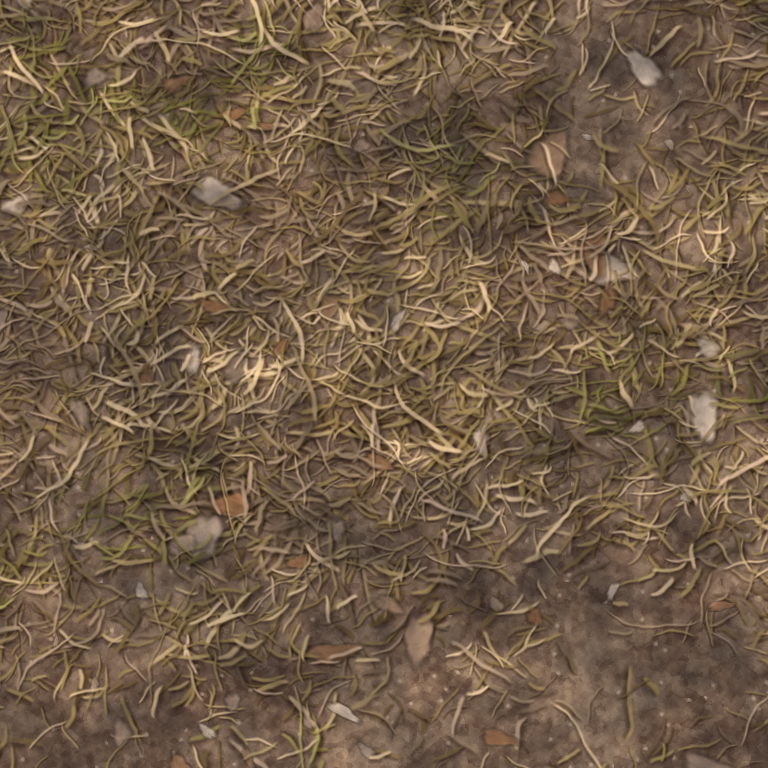
Reproduce this texture procedurally as a Shadertoy shader.

```glsl
// Dry trampled lawn: brown soil with clods and grit, buried under fine grass blades.
// Blades and litter are scattered on jittered grids, drawn from dark lower layers
// to pale upper ones, and thinned out where a cover function leaves the soil bare.

const vec3 SOIL_DARK = vec3(0.33, 0.255, 0.21);
const vec3 SOIL_LIGHT = vec3(0.51, 0.43, 0.36);
const vec3 UMBER = vec3(0.36, 0.285, 0.175);
const vec3 OLIVE = vec3(0.53, 0.455, 0.285);
const vec3 STRAW = vec3(0.78, 0.68, 0.54);
const vec3 TAUPE = vec3(0.58, 0.49, 0.425);
const vec3 GREEN = vec3(0.40, 0.40, 0.17);
const vec3 RUST = vec3(0.52, 0.37, 0.26);
const vec3 PALE = vec3(0.78, 0.70, 0.63);
const vec3 SHADE = vec3(0.76, 0.725, 0.71);
const float EDGE = 0.0020;
const int LAYERS = 12;

vec4 hash4(vec2 p) {
    vec4 q = fract(p.xyxy * vec4(0.1031, 0.1030, 0.0973, 0.1099));
    q += dot(q, q.wzxy + 33.33);
    return fract((q.xxyz + q.yzzw) * q.zywx);
}

vec2 rotate(vec2 p, float angle) {
    float c = cos(angle), s = sin(angle);
    return vec2(c * p.x + s * p.y, c * p.y - s * p.x);
}

// Layered sines, roughly -1 to 1
float patches(vec2 p) {
    float sum = 0.0, amp = 0.55;
    for (int i = 0; i < 4; i++) {
        p = rotate(p, 1.1) * 1.8 + 2.3;
        sum += amp * sin(p.x + 1.4 * sin(p.y));
        amp *= 0.6;
    }
    return sum;
}

// Cellular noise: distance to the nearest point and that cell's random value
vec2 cells(vec2 p) {
    vec2 nearest = vec2(9.0, 0.0);
    for (int k = 0; k < 9; k++) {
        vec2 cell = floor(p) + vec2(k % 3 - 1, k / 3 - 1);
        vec4 h = hash4(cell + 50.0);
        float d = length(cell + h.xy - p);
        if (d < nearest.x) nearest = vec2(d, h.z);
    }
    return nearest;
}

// Share of ground under grass: thick at upper left, bare in a corner and below
float grassCover(vec2 p) {
    float cover = smoothstep(-0.2, 0.55, p.y + 0.16 * patches(p * 4.0));
    cover -= 0.35 * smoothstep(0.45, 0.95, p.x) * (1.0 - 0.6 * p.y);
    cover -= 0.7 * (1.0 - smoothstep(0.06, 0.2, length(p - vec2(0.82, 0.88))));
    cover *= 0.9 + 0.3 * patches(p * 15.0);
    return clamp(cover, 0.08, 0.95);
}

vec3 soilColor(vec2 p) {
    vec2 clod = cells(p * 38.0 + 0.4 * patches(p * 60.0));
    vec2 grit = cells(p * 120.0);
    float tone = 0.38 + 0.28 * patches(p * 9.0) + 0.2 * patches(p * 90.0);
    tone += 0.4 * (clod.y - 0.5) - 0.3 * (clod.x - 0.45) + 0.4 * (grit.y - 0.5);
    vec3 color = mix(SOIL_DARK, SOIL_LIGHT, clamp(tone, -0.2, 1.1));
    float speck = step(0.975, grit.y) * (1.0 - smoothstep(0.1, 0.5, grit.x));
    return mix(color, PALE, 0.4 * speck);
}

vec3 grassColor(float tone, float green, float grey) {
    vec3 color = mix(UMBER, OLIVE, smoothstep(0.0, 0.5, tone));
    color = mix(color, STRAW, smoothstep(0.5, 1.0, tone));
    color = mix(color, TAUPE * (0.7 + 0.5 * tone), grey);
    return mix(color, GREEN * (0.7 + 0.6 * tone), green);
}

// One layer of slender, slightly bent blades with soft shadows beneath them
vec3 drawBlades(vec3 color, vec2 p, float size, float density, float height, float seed) {
    vec2 base = floor(p / size + seed * 0.37);
    for (int k = 0; k < 9; k++) {
        vec2 cell = base + vec2(k % 3 - 1, k / 3 - 1);
        vec4 h = hash4(cell + seed * 17.3 + 80.0);
        vec4 g = hash4(cell + seed * 29.1 + 140.0);
        vec2 root = (cell + h.xy - seed * 0.37) * size;
        if (h.z > density * grassCover(root)) continue;

        float clump = patches(root * 7.0 + 1.5);
        vec2 q = rotate(p - root, 0.45 + 0.4 * clump + 2.0 * (h.w + g.x - 1.0));
        float halfLength = size * mix(0.4, 0.9, g.y);
        float along = q.x / halfLength;
        q.y -= halfLength * (0.6 * (g.z - 0.5) * along * along + 0.04 * sin(along * 4.0 + g.w * 6.0));
        float width = mix(0.0013, 0.0032, g.w * g.w) * (1.0 - 0.35 * along * along);
        float ends = 1.0 - smoothstep(0.7, 1.0, abs(along));

        float shadow = ends * (1.0 - smoothstep(0.0, width * 3.0, abs(q.y + width * 1.5)));
        float blade = ends * (1.0 - smoothstep(-EDGE, EDGE, abs(q.y) - width));
        float tone = 0.28 + 0.4 * height + 0.75 * (fract(g.z * 7.0) - 0.5) + 0.2 * clump;
        tone += 0.2 * patches(root * 17.0 + 3.0);
        float green = 0.6 * step(0.4, g.x) * smoothstep(0.3, 0.9, patches(root * 5.0 + 4.0));
        float grey = 0.75 * smoothstep(0.55, 0.9, fract(g.y * 5.0) - 0.35 * clump);
        color *= mix(vec3(1.0), SHADE, shadow);
        color = mix(color, grassColor(tone, green, grey), 0.87 * blade);
    }
    return color;
}

// Scattered dead leaves, chips and pebbles with uneven outlines
vec3 drawLitter(vec3 color, vec2 p, float size, float density, float seed) {
    for (int k = 0; k < 9; k++) {
        vec2 cell = floor(p / size) + vec2(k % 3 - 1, k / 3 - 1);
        vec4 h = hash4(cell + seed);
        vec4 g = hash4(cell + seed + 61.7);
        if (h.z > density) continue;
        vec2 q = rotate(p - (cell + h.xy) * size, h.w * 6.28);
        q /= size * mix(0.13, 0.3, g.x) * vec2(1.0, mix(0.35, 0.75, g.y));
        float angle = atan(q.y, q.x);
        float rim = length(q) - 1.0 - 0.14 * sin(angle * 3.0 + g.z * 6.0) - 0.05 * sin(angle * 7.0);
        float soft = 1.5 * EDGE / (size * 0.12);
        vec3 body = mix(mix(RUST, TAUPE, smoothstep(0.1, 0.4, g.w)), PALE, smoothstep(0.4, 0.9, g.w));
        body *= 0.95 + 0.12 * q.y + 0.08 * patches(q * 2.0);
        color *= 1.0 - 0.3 * (1.0 - smoothstep(0.0, 0.5, rim));
        color = mix(color, body, 0.8 * (1.0 - smoothstep(-soft, soft, rim)));
    }
    return color;
}

void mainImage(out vec4 fragColor, in vec2 fragCoord) {
    vec2 p = fragCoord / min(iResolution.x, iResolution.y);
    vec2 bent = p + 0.003 * vec2(patches(p * 22.0), patches(p * 22.0 + 9.0));
    vec3 color = soilColor(p);
    for (int i = 0; i < LAYERS; i++) {
        float height = float(i) / float(LAYERS - 1);
        bool longStems = i % 4 == 3;
        float size = longStems ? 0.078 : 0.037 + 0.006 * sin(float(i) * 2.4);
        color = drawBlades(color, bent, size, longStems ? 0.7 : 0.95, height, float(i) + 1.0);
        if (i == 8) color = drawLitter(color, bent, 0.11, 0.3, 23.0);
        if (i == 9) color = drawLitter(color, bent, 0.06, 0.2, 91.0);
    }
    // Light and dark drifts at three scales, warmer where they are light
    float drift = 0.8 * patches(p * 5.0 + 7.0) + patches(p * 16.0) + 0.7 * patches(p * 34.0 + 2.0);
    color *= 1.07 + 0.15 * drift + vec3(0.01, 0.0, -0.02) * drift;
    fragColor = vec4(color, 1.0);
}
```
